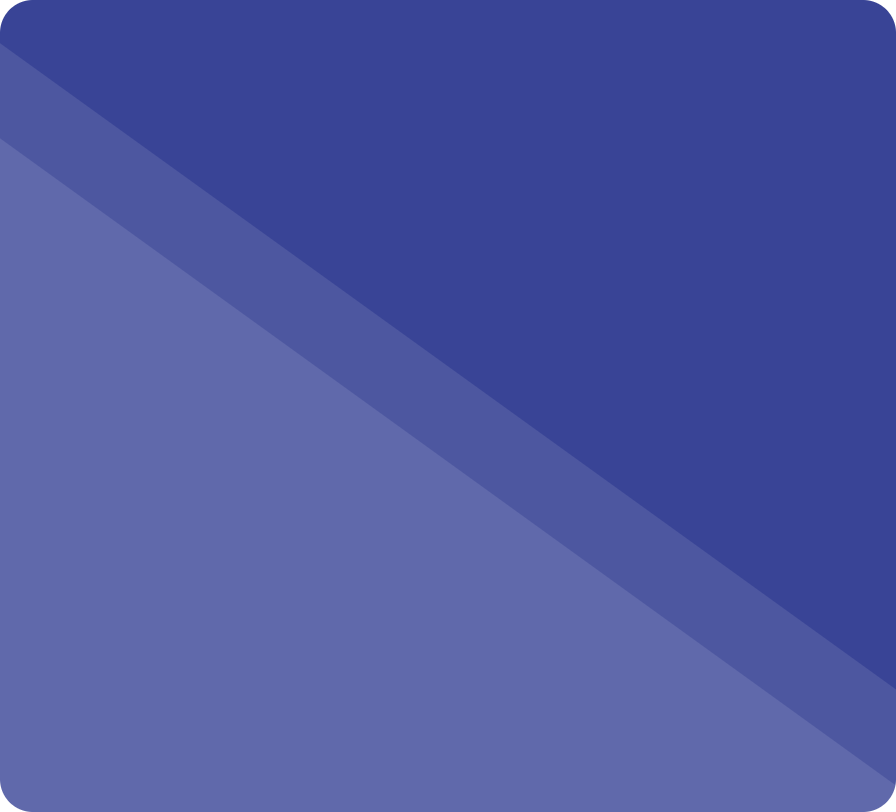
This background is drawn by a Shadertoy shader. Its source:

```glsl
const vec3 PAGE_WHITE  = vec3(1.0);
const vec3 DEEP_INDIGO = vec3(0.223, 0.267, 0.588);
const vec3 MID_INDIGO  = vec3(0.302, 0.341, 0.628);
const vec3 PALE_INDIGO = vec3(0.375, 0.411, 0.669);

// Edge heights at the left and right sides, as fractions of the canvas height
const vec2 UPPER_EDGE = vec2(0.9468, 0.1509);
const vec2 LOWER_EDGE = vec2(0.8297, 0.0326);

// Corner radius, as a fraction of the canvas height
const float CORNER_RADIUS = 0.0405;

// Signed distance to a slanted edge, negative below it
float slantDistance(vec2 p, vec2 edge, float aspect) {
    float slope = (edge.y - edge.x) / aspect;
    return (p.y - edge.x - slope * p.x) / sqrt(1.0 + slope * slope);
}

float roundedBoxDistance(vec2 p, vec2 halfSize, float radius) {
    vec2 q = abs(p) - halfSize + radius;
    return length(max(q, 0.0)) + min(max(q.x, q.y), 0.0) - radius;
}

// Coverage of the inside of a shape, softened across one pixel
float coverage(float dist, float pixel) {
    return clamp(0.5 - dist / pixel, 0.0, 1.0);
}

void mainImage(out vec4 fragColor, in vec2 fragCoord) {
    float pixel = 1.0 / iResolution.y;
    float aspect = iResolution.x * pixel;
    vec2 p = fragCoord * pixel;

    // Diagonal bands
    vec3 color = DEEP_INDIGO;
    color = mix(color, MID_INDIGO, coverage(slantDistance(p, UPPER_EDGE, aspect), pixel));
    color = mix(color, PALE_INDIGO, coverage(slantDistance(p, LOWER_EDGE, aspect), pixel));

    // Rounded card
    vec2 halfSize = 0.5 * vec2(aspect, 1.0);
    float card = roundedBoxDistance(p - halfSize, halfSize, CORNER_RADIUS);
    color = mix(PAGE_WHITE, color, coverage(card, pixel));

    fragColor = vec4(color, 1.0);
}
```
